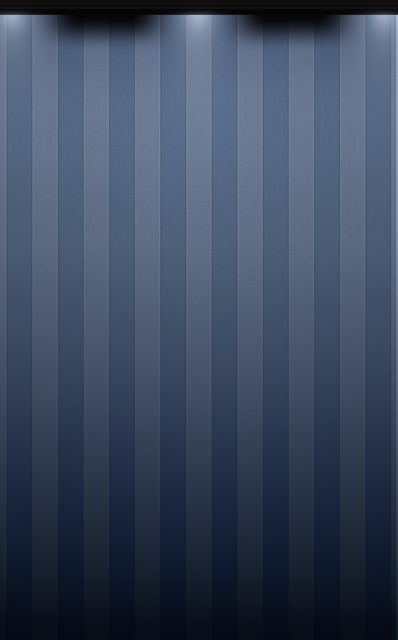
Write a WebGL 1 fragment shader that draws this background.

```glsl
precision highp float;
// Blue striped wall fading to dark, lit by three lamps under a black rail.
uniform vec2 u_resolution;

vec2 gradientAt(vec2 cell) {
  float angle = 6.2832 * fract(sin(dot(cell, vec2(127.1, 311.7))) * 43758.5);
  return vec2(cos(angle), sin(angle));
}

float gradientNoise(vec2 p) {
  vec2 i = floor(p), f = fract(p);
  vec2 w = f * f * f * (f * (f * 6.0 - 15.0) + 10.0);
  float a = dot(gradientAt(i), f);
  float b = dot(gradientAt(i + vec2(1, 0)), f - vec2(1, 0));
  float c = dot(gradientAt(i + vec2(0, 1)), f - vec2(0, 1));
  float d = dot(gradientAt(i + vec2(1, 1)), f - vec2(1, 1));
  return mix(mix(a, b, w.x), mix(c, d, w.x), w.y);
}

float bell(float x, float width) {
  return exp(-x * x / (width * width));
}

// Vertical fade of the wall, from the floor up
vec3 wallColor(float y) {
  vec3 c = mix(vec3(0.025, 0.045, 0.09), vec3(0.065, 0.10, 0.165), smoothstep(0.0, 0.11, y));
  c = mix(c, vec3(0.14, 0.185, 0.27), clamp((y - 0.09) / 0.15, 0.0, 1.0));
  c = mix(c, vec3(0.24, 0.29, 0.38), clamp((y - 0.24) / 0.17, 0.0, 1.0));
  c = mix(c, vec3(0.335, 0.395, 0.49), clamp((y - 0.41) / 0.21, 0.0, 1.0));
  c = mix(c, vec3(0.375, 0.44, 0.545), smoothstep(0.6, 0.82, y));
  return mix(c, vec3(0.33, 0.39, 0.50), smoothstep(0.84, 0.97, y));
}

void main() {
  vec2 uv = gl_FragCoord.xy / u_resolution;
  vec2 px = 1.0 / u_resolution;
  vec3 color = wallColor(uv.y);

  // Alternating stripes: inset is the signed distance into a light stripe
  float phase = (uv.x - 0.0168) / 0.0644;
  float inset = (0.25 - abs(fract(phase * 0.5 - 0.25) - 0.5)) * 0.1288;
  float stripe = smoothstep(-0.5 * px.x, 0.5 * px.x, inset);
  vec3 darkTint = mix(vec3(0.72, 0.84, 0.96), vec3(0.90, 0.93, 0.955), smoothstep(0.0, 0.5, uv.y));
  vec3 lightTint = mix(vec3(1.22, 1.14, 1.02), vec3(1.09, 1.07, 1.045), smoothstep(0.0, 0.5, uv.y));
  color *= mix(darkTint, lightTint, stripe);

  // Seams: a groove beside a thin raised highlight
  color *= 1.0 - 0.13 * bell(inset + 0.0012, 0.0016);
  color *= 1.0 + 0.09 * bell(inset - 0.0022, 0.0016);

  // Broad pool of light and fine grain
  color *= 0.96 + 0.07 * bell(uv.x - 0.5, 0.32);
  color *= 1.0 + 0.035 * gradientNoise(uv * vec2(190.0, 306.0));
  color *= 1.0 + 0.02 * gradientNoise(uv * vec2(160.0, 40.0));

  // Lamps spaced under the rail, with shade between them
  float lampX = (fract((uv.x - 0.498) / 0.467 + 0.5) - 0.5) * 0.467;
  float depth = max(0.977 - uv.y, 0.0);
  float shade = smoothstep(0.045, 0.17, abs(lampX)) * (1.0 - smoothstep(0.0, 0.058, depth));
  color *= 1.0 - 0.95 * shade;
  float cone = bell(lampX, 0.046 + 0.28 * depth);
  color = mix(color, vec3(0.66, 0.71, 0.78), 0.72 * cone * exp(-depth / 0.055));
  color += vec3(0.08, 0.085, 0.09) * bell(lampX, 0.03) * bell(depth, 0.022);

  // Pale sliver along the right edge
  color = mix(color, color * 1.3 + 0.03, smoothstep(0.994, 0.997, uv.x));

  // Black rail with a faint lip, catching lamp light on its lower edge
  float rail = smoothstep(-0.5 * px.y, 0.5 * px.y, uv.y - 0.977);
  float upper = smoothstep(-0.5 * px.y, 0.5 * px.y, uv.y - 0.987);
  vec3 railColor = mix(vec3(0.02), vec3(0.055), upper);
  railColor += 0.035 * bell(uv.y - 0.987, 0.0012);
  railColor += vec3(0.16, 0.17, 0.19) * bell(lampX, 0.05) * bell(uv.y - 0.977, 0.006);
  color = mix(color, railColor, rail);

  gl_FragColor = vec4(clamp(color, 0.0, 1.0), 1.0);
}
```
